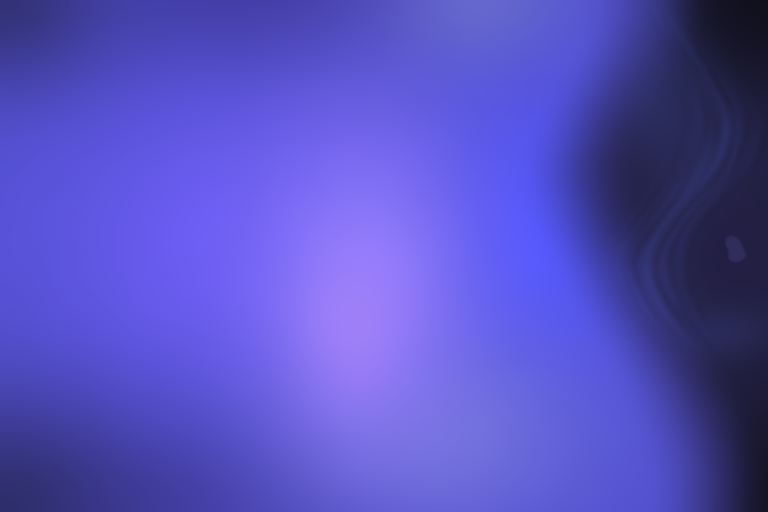
Write a WebGL 2 fragment shader that draws this background.

```glsl
#version 300 es
precision highp float;

uniform vec2 u_resolution;
out vec4 fragColor;

const vec3 INDIGO = vec3(0.32, 0.31, 0.81);
const vec3 IRIS = vec3(0.43, 0.37, 0.97);
const vec3 DUSK = vec3(0.25, 0.23, 0.62);
const vec3 STEEL = vec3(0.41, 0.42, 0.79);
const vec3 COBALT = vec3(0.32, 0.34, 1.0);
const vec3 HAZE = vec3(0.46, 0.46, 0.86);
const vec3 VIOLET = vec3(0.57, 0.49, 1.0);
const vec3 ORCHID = vec3(0.65, 0.51, 0.97);
const vec3 SHADOW = vec3(0.17, 0.17, 0.39);
const vec3 NIGHT = vec3(0.135, 0.125, 0.26);
const vec3 SMOKE = vec3(0.19, 0.21, 0.44);
const vec3 INK = vec3(0.05, 0.05, 0.08);

// Soft elliptical falloff, 1 at the centre
float glow(vec2 p, vec2 centre, vec2 radius) {
  vec2 d = (p - centre) / radius;
  return exp(-dot(d, d));
}

vec2 hashGradient(vec2 cell) {
  vec2 h = vec2(dot(cell, vec2(127.1, 311.7)), dot(cell, vec2(269.5, 183.3)));
  return fract(sin(h) * 43758.5) * 2.0 - 1.0;
}

float gradientNoise(vec2 p) {
  vec2 i = floor(p);
  vec2 f = p - i;
  vec2 w = f * f * f * (f * (f * 6.0 - 15.0) + 10.0);
  vec2 e = vec2(0.0, 1.0);
  float a = dot(hashGradient(i), f);
  float b = dot(hashGradient(i + e.yx), f - e.yx);
  float c = dot(hashGradient(i + e.xy), f - e.xy);
  float d = dot(hashGradient(i + e.yy), f - e.yy);
  return mix(mix(a, b, w.x), mix(c, d, w.x), w.y);
}

// Broad light and colour patches
vec3 lightField(vec2 p) {
  vec3 c = INDIGO;
  c = mix(c, IRIS, 0.9 * glow(p, vec2(0.30, 0.52), vec2(0.24, 0.32)));
  c = mix(c, DUSK, 0.9 * glow(p, vec2(0.33, 1.04), vec2(0.24, 0.17)));
  c = mix(c, DUSK, 0.8 * glow(p, vec2(0.22, 0.0), vec2(0.25, 0.18)));
  c = mix(c, STEEL, 0.9 * glow(p, vec2(0.63, 1.0), vec2(0.12, 0.15)));
  c = mix(c, COBALT, 0.9 * glow(p, vec2(0.70, 0.53), vec2(0.13, 0.29)));
  c = mix(c, HAZE, 0.85 * glow(p, vec2(0.58, 0.15), vec2(0.19, 0.20)));
  c = mix(c, VIOLET, 0.9 * glow(p, vec2(0.48, 0.46), vec2(0.14, 0.31)));
  c = mix(c, ORCHID, 0.75 * glow(p, vec2(0.46, 0.36), vec2(0.075, 0.17)));
  c = mix(c, SHADOW, 0.9 * glow(p, vec2(0.0), vec2(0.17, 0.22)));
  return mix(c, SHADOW, 0.8 * glow(p, vec2(0.0, 1.0), vec2(0.14, 0.17)));
}

// Horizontal place of the dark boundary at a given height
float veilEdge(float y) {
  return 0.925 - 0.165 * smoothstep(0.05, 0.68, y)
    + 0.09 * smoothstep(0.65, 1.0, y);
}

// Dark region with curling streaks and a small pale fleck
vec3 smokeField(vec2 p) {
  float bend = 0.895 + 0.045 * sin((p.y - 0.615) * 11.6);
  float offset = p.x - bend + 0.012 * gradientNoise(p * 9.0);
  float streak = gradientNoise(vec2(offset * 75.0, p.y * 7.0));
  float band = exp(-offset * offset / 0.002) * smoothstep(0.25, 0.42, p.y);
  vec3 c = mix(NIGHT, SMOKE, clamp(band * (0.55 + 0.8 * streak), 0.0, 1.0));
  c = mix(c, SMOKE, 0.7 * glow(p, vec2(0.86, 0.82), vec2(0.055, 0.16)));
  c = mix(c, SMOKE, 0.5 * glow(p, vec2(0.95, 0.35), vec2(0.06, 0.05)));
  c = mix(c, vec3(0.14, 0.12, 0.27), 0.8 * glow(p, vec2(0.95, 0.52), vec2(0.05, 0.08)));
  vec2 q = (p - vec2(0.958, 0.512)) / vec2(0.013, 0.032);
  q.x += 0.4 * q.y;
  float fleck = length(q) + 0.5 * gradientNoise(p * 45.0);
  c = mix(c, vec3(0.20, 0.19, 0.38), 0.8 * (1.0 - smoothstep(0.7, 1.05, fleck)));
  c = mix(c, INK, 0.85 * glow(p, vec2(1.0, 1.02), vec2(0.13, 0.2)));
  return mix(c, INK, 0.7 * glow(p, vec2(1.02, 0.0), vec2(0.08, 0.24)));
}

void main() {
  vec2 p = gl_FragCoord.xy / u_resolution;
  float edge = veilEdge(p.y);
  float veil = smoothstep(edge - 0.09, edge + 0.08, p.x);
  vec3 color = mix(lightField(p), smokeField(p), veil);

  // Faint brushed mottling
  color *= 1.0 + 0.012 * gradientNoise(p * vec2(14.0, 9.0));
  fragColor = vec4(color, 1.0);
}
```
